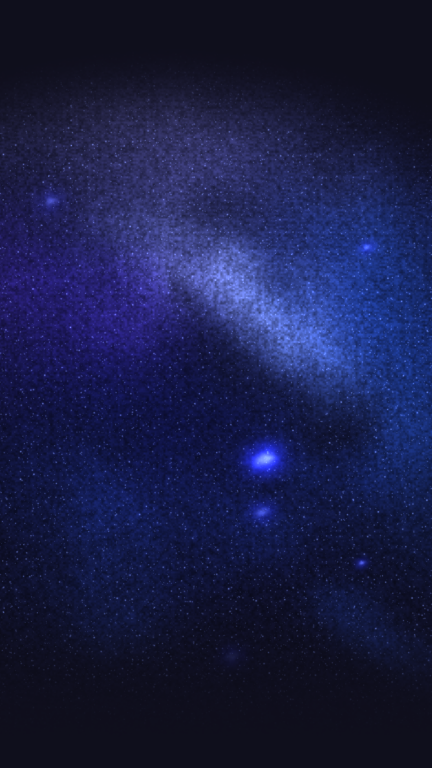
A WebGL 1 fragment shader for this texture:

```glsl
precision highp float;
// Draws a deep blue night sky with ragged nebula clouds, dark lanes and dense star dust.

uniform vec2 u_resolution;

// Lengths are in canvas heights, origin at the lower left.
const vec3 EDGE_COLOR = vec3(0.059, 0.057, 0.110);
const vec3 SKY_COLOR = vec3(0.050, 0.052, 0.125);
const vec3 WASH_COLOR = vec3(0.008, 0.020, 0.150);
const vec3 MIST_COLOR = vec3(0.105, 0.100, 0.150);
const vec3 CORE_COLOR = vec3(0.190, 0.215, 0.270);
const vec3 AZURE_COLOR = vec3(0.035, 0.120, 0.270);
const vec3 VIOLET_COLOR = vec3(0.080, 0.040, 0.190);
const vec3 LOW_COLOR = vec3(0.020, 0.050, 0.140);
const vec3 STAR_COLOR = vec3(0.45, 0.53, 0.82);
const vec3 HALO_COLOR = vec3(0.08, 0.10, 0.70);
const float WARP = 0.075;
const float GRAIN = 0.38;
const float GRAIN_SCALE = 420.0;
const float STAR_SCALE = 62.0;

float hash(vec2 p) {
  return fract(sin(dot(p, vec2(127.1, 311.7))) * 43758.5453);
}

float noise(vec2 p) {
  vec2 i = floor(p), f = fract(p);
  f = f * f * (3.0 - 2.0 * f);
  return mix(mix(hash(i), hash(i + vec2(1.0, 0.0)), f.x),
             mix(hash(i + vec2(0.0, 1.0)), hash(i + vec2(1.0)), f.x), f.y);
}

float fbm(vec2 p) {
  float sum = 0.0, amp = 0.5;
  for (int i = 0; i < 5; i++) {
    sum += amp * noise(p);
    p = mat2(1.6, 1.2, -1.2, 1.6) * p + 7.3;
    amp *= 0.5;
  }
  return sum;
}

// Soft rotated ellipse, one at its centre.
float glow(vec2 p, vec2 center, vec2 radius, float angle) {
  vec2 d = p - center;
  float c = cos(angle), s = sin(angle);
  d = vec2(c * d.x + s * d.y, c * d.y - s * d.x) / radius;
  return exp(-dot(d, d));
}

// One jittered star per cell, most of them faint.
float starLayer(vec2 p, float scale, float seed) {
  vec2 cell = floor(p * scale), f = fract(p * scale);
  vec2 key = cell + seed;
  vec2 spot = 0.25 + 0.5 * vec2(hash(key), hash(key + 37.2));
  float power = pow(hash(key + 71.9), 5.0);
  float radius = max(0.0011 * scale * (0.55 + 0.5 * power), 0.075);
  vec2 d = (f - spot) / radius;
  return power * exp(-dot(d, d));
}

// Bright knot with a ragged blue halo.
vec3 knot(vec2 p, vec2 center, float size, float strength) {
  float rag = 0.5 + fbm(p * 90.0);
  float core = glow(p, center, vec2(1.2, 0.75) * size, 0.3);
  float halo = glow(p, center, vec2(2.9, 2.3) * size, 0.3);
  return strength * rag * (core * STAR_COLOR + halo * HALO_COLOR);
}

vec3 nebula(vec2 p) {
  vec2 q = p + WARP * (vec2(fbm(p * 9.0), fbm(p * 9.0 + 31.0)) - 0.48);
  float cloud = fbm(p * 14.0 + 3.0);
  float wisps = 0.45 + 1.15 * cloud;

  vec3 c = WASH_COLOR * glow(q, vec2(0.27, 0.57), vec2(0.36, 0.25), 0.0);
  c += MIST_COLOR * glow(q, vec2(0.20, 0.83), vec2(0.28, 0.13), -0.15);
  c += 0.45 * MIST_COLOR * glow(q, vec2(0.30, 0.73), vec2(0.17, 0.10), -0.7);
  c += wisps * CORE_COLOR * glow(q, vec2(0.325, 0.597), vec2(0.135, 0.060), -0.65);
  c += 0.30 * wisps * CORE_COLOR * glow(q, vec2(0.22, 0.66), vec2(0.09, 0.07), -0.6);
  c += AZURE_COLOR * glow(q, vec2(0.47, 0.61), vec2(0.13, 0.15), 0.2);
  c += 0.62 * AZURE_COLOR * glow(q, vec2(0.54, 0.45), vec2(0.10, 0.14), 0.0);
  c += VIOLET_COLOR * glow(q, vec2(0.0, 0.62), vec2(0.13, 0.10), 0.0);
  c += 0.9 * VIOLET_COLOR * glow(q, vec2(0.18, 0.60), vec2(0.08, 0.065), 0.0);
  c += wisps * LOW_COLOR * glow(q, vec2(0.13, 0.34), vec2(0.12, 0.085), -0.4);
  c += 0.6 * wisps * LOW_COLOR * glow(q, vec2(0.12, 0.21), vec2(0.11, 0.06), -0.3);
  c += wisps * LOW_COLOR * glow(q, vec2(0.51, 0.165), vec2(0.085, 0.035), -0.4);
  c += 0.8 * wisps * LOW_COLOR * glow(q, vec2(0.37, 0.36), vec2(0.10, 0.08), 0.2);

  // Dark dust lanes
  float dust = 0.50 * glow(q, vec2(0.30, 0.515), vec2(0.115, 0.042), -0.5);
  dust += 0.55 * glow(q, vec2(0.43, 0.455), vec2(0.055, 0.050), -0.3);
  dust += 0.45 * glow(q, vec2(0.238, 0.615), vec2(0.014, 0.038), 0.3);
  dust += 0.25 * glow(q, vec2(0.29, 0.715), vec2(0.065, 0.025), -0.3);
  return c * (1.0 - min(dust, 0.8)) * (0.70 + 0.62 * cloud);
}

void main() {
  vec2 p = gl_FragCoord.xy / u_resolution.y;
  vec3 color = SKY_COLOR + nebula(p);
  float grain = noise(p * GRAIN_SCALE) + noise(p * GRAIN_SCALE * 0.57 + 19.0) - 1.0;
  color *= 1.0 + GRAIN * grain;

  // Star dust from coarse to fine
  float stars = 0.0;
  for (int i = 0; i < 4; i++) {
    float k = float(i);
    stars += (1.0 - 0.16 * k) * starLayer(p + 0.013 * k, STAR_SCALE * (1.0 + 0.62 * k), 13.0 * k);
  }
  color += 0.62 * stars * STAR_COLOR;

  // Brighter knots
  color += knot(p, vec2(0.345, 0.402), 0.0085, 1.15);
  color += knot(p, vec2(0.341, 0.333), 0.0060, 0.48);
  color += knot(p, vec2(0.066, 0.738), 0.0065, 0.28);
  color += knot(p, vec2(0.302, 0.145), 0.0060, 0.22);
  color += knot(p, vec2(0.478, 0.678), 0.0035, 0.55);
  color += knot(p, vec2(0.471, 0.267), 0.0030, 0.50);

  // Fade into the flat bands at the top and bottom
  float arch = 0.6 * (p.x - 0.22) * (p.x - 0.22);
  float fade = smoothstep(0.945, 0.80, p.y + arch) * smoothstep(0.03, 0.25, p.y);
  gl_FragColor = vec4(mix(EDGE_COLOR, color, fade), 1.0);
}
```
